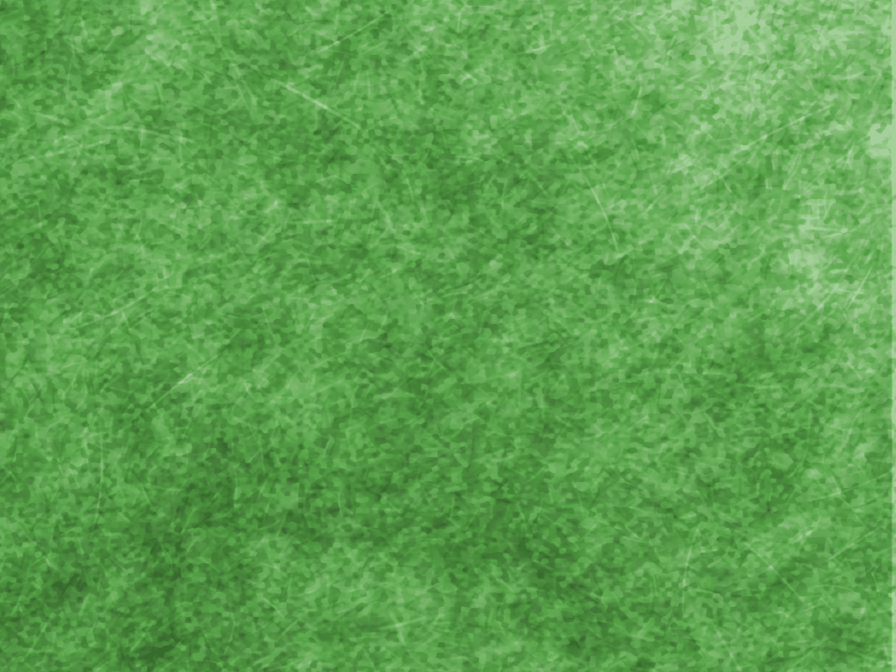
A WebGL 2 fragment shader for this texture:

```glsl
#version 300 es
precision highp float;

uniform vec2 u_resolution;
out vec4 fragColor;

#define BRIGHTNESS -0.10
#define BROAD_SHADE 1.1
#define CLUMP_SHADE 1.3
#define TUFT_SHADE 1.5
#define GRAIN_SHADE 2.4
#define FIBRE_SHADE 0.85
#define STRAY_SHADE 1.6
#define SPECK_SHADE 1.1
#define FIBRE_WIDTH 0.0023
#define GREYING 0.06

vec3 hash3(vec2 p) {
    vec3 q = fract(p.xyx * vec3(0.1031, 0.1030, 0.0973));
    q += dot(q, q.yxz + 33.33);
    return fract((q.xxy + q.yzz) * q.zyx);
}

// Soft cellular noise: each jittered point spreads its own shade, -0.5 to 0.5.
float softCells(vec2 p) {
    vec2 cell = floor(p);
    float sum = 0.0, total = 0.0;
    for (int y = -1; y <= 1; y++)
    for (int x = -1; x <= 1; x++) {
        vec2 id = cell + vec2(x, y);
        vec3 h = hash3(id + 71.0);
        vec2 d = p - id - 0.1 - 0.8 * h.xy;
        float weight = exp(-7.0 * dot(d, d));
        sum += weight * (h.z - 0.5);
        total += weight;
    }
    return sum / total;
}

// Sparse small pits between the blades.
float specks(vec2 p) {
    vec2 cell = floor(p);
    float pit = 0.0;
    for (int y = -1; y <= 1; y++)
    for (int x = -1; x <= 1; x++) {
        vec2 id = cell + vec2(x, y);
        vec3 h = hash3(id + 313.0);
        vec2 d = (p - id - h.xy) * vec2(0.8, 1.2);
        pit = max(pit, step(0.62, h.z) * h.z * exp(-14.0 * dot(d, d)));
    }
    return pit;
}

// Main lie of the blades, drifting slowly over the surface.
float lieAngle(vec2 p) {
    return 0.4 + 0.45 * sin(4.1 * p.x + 2.3 * p.y + 0.7) + 0.35 * sin(7.3 * p.y - 3.2 * p.x);
}

// Bent strands, one per cell; positive is light, negative is dark.
float strands(vec2 p, float scale, float density, float darkShare, float seed) {
    vec2 q = p * scale + seed * 17.3;
    vec2 cell = floor(q);
    float pixel = scale / u_resolution.y;
    float shade = 0.0;
    for (int y = -1; y <= 1; y++)
    for (int x = -1; x <= 1; x++) {
        vec2 id = cell + vec2(x, y);
        vec3 h = hash3(id + seed * 41.0);
        vec3 k = hash3(id + seed * 23.0 + 157.0);
        vec2 centre = id + 0.1 + 0.8 * h.xy;
        float turn = 2.0 * h.z - 1.0;
        float angle = lieAngle((centre - seed * 17.3) / scale) + turn * (0.5 + 1.0 * abs(turn));
        vec2 along = vec2(cos(angle), sin(angle));
        vec2 d = q - centre;
        float u = dot(d, along);
        float v = dot(d, vec2(-along.y, along.x)) + (k.x - 0.5) * 0.5 * u * u;
        float halfLength = 0.35 + 0.45 * k.y;
        float width = FIBRE_WIDTH * scale * (0.6 + 0.6 * h.x);
        float body = 1.0 - smoothstep(width * 0.3, width + pixel, abs(v));
        body *= 1.0 - smoothstep(halfLength * 0.6, halfLength, abs(u));
        float polarity = k.z < darkShare ? -0.8 : 1.0;
        shade += body * polarity * (0.4 + 0.6 * h.y) * step(fract(k.z * 7.0 + k.x), density);
    }
    return shade;
}

// Slow light across the sheet, with a pale bare spot and rim on the right.
float broadLight(vec2 p, float aspect) {
    float light = 0.7 * (p.y - 0.5) + 0.45 * (p.x - 0.5 * aspect);
    light += 0.4 * cos(7.6 * (p.x - 0.27)) * smoothstep(0.2, 0.8, p.y);
    light += 1.2 * smoothstep(1.3, 2.3, p.x + p.y);
    vec2 bare = (p - vec2(aspect - 0.01, 0.79)) * vec2(1.0, 1.5);
    light += 1.8 * (1.0 - smoothstep(0.025, 0.05, length(bare)));
    return light + 2.5 * smoothstep(aspect - 0.008, aspect - 0.004, p.x);
}

// Green ramp, with tone measured in deviations from the middle.
vec3 grassColour(float tone) {
    vec3 c = mix(vec3(0.21, 0.42, 0.17), vec3(0.27, 0.52, 0.22), clamp((tone + 3.2) / 1.4, 0.0, 1.0));
    c = mix(c, vec3(0.31, 0.59, 0.255), clamp((tone + 1.8) / 1.05, 0.0, 1.0));
    c = mix(c, vec3(0.36, 0.655, 0.305), clamp((tone + 0.75) / 0.85, 0.0, 1.0));
    c = mix(c, vec3(0.44, 0.705, 0.38), clamp((tone - 0.1) / 1.1, 0.0, 1.0));
    return mix(c, vec3(0.64, 0.82, 0.60), clamp((tone - 1.2) / 2.2, 0.0, 1.0));
}

void main() {
    vec2 p = gl_FragCoord.xy / u_resolution.y;
    vec2 warped = p + 0.012 * vec2(sin(17.0 * p.y + 5.0 * p.x), sin(19.0 * p.x - 7.0 * p.y));
    vec2 slanted = mat2(0.87, -0.5, 0.5, 0.87) * warped;

    // Broad light and clumps
    float tone = BRIGHTNESS + broadLight(p, u_resolution.x / u_resolution.y);
    tone += BROAD_SHADE * softCells(warped * 5.5 + 3.0);
    tone += CLUMP_SHADE * softCells(slanted * vec2(11.0, 16.0) + 40.0);

    // Tufts, grain and pits
    tone += TUFT_SHADE * softCells(slanted * vec2(30.0, 50.0) + 90.0);
    float grain = softCells(p * vec2(115.0, 135.0) + 20.0);
    tone += GRAIN_SHADE * grain - SPECK_SHADE * specks(p * 66.0 + 11.0);

    // Matted fibres and long stray blades
    for (int i = 0; i < 4; i++)
        tone += FIBRE_SHADE * strands(p, 20.0 + 5.0 * float(i), 0.75, 0.38, float(i) + 1.0);
    tone += STRAY_SHADE * strands(p, 8.0, 0.3, 0.0, 7.0);

    vec3 colour = grassColour(tone);
    float grey = GREYING * smoothstep(-0.1, 0.3, softCells(p * 48.0 + 150.0));
    fragColor = vec4(mix(colour, vec3(dot(colour, vec3(0.3, 0.6, 0.1))), grey), 1.0);
}
```
